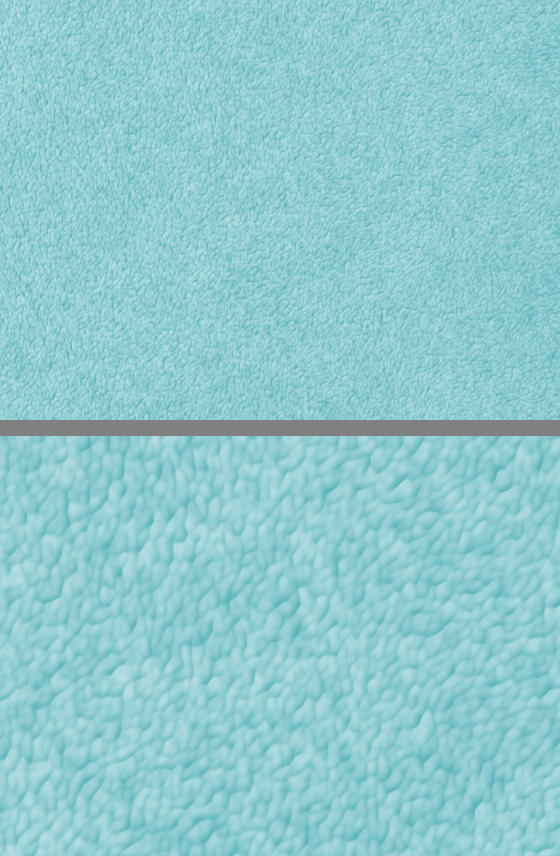
Top, the full canvas; bottom, a detail of the centre.
This texture is drawn by a Shadertoy shader. Its source:

```glsl
#define SHADE vec3(0.47, 0.76, 0.78)
#define LIGHT vec3(0.67, 0.85, 0.87)
#define LOOPS 122.0         // loops per canvas height
#define LOOP_STRETCH 1.3
#define GAP_DEPTH 1.6
#define GAP_SOFTNESS 0.35
#define SIDE_LIGHT 0.85
#define LOOP_VARIETY 0.65
#define CLUMP_CONTRAST 0.28
#define PATCH_CONTRAST 0.22

vec3 hash3(vec2 p) {
    vec3 q = fract(vec3(p.xyx) * vec3(0.1031, 0.1030, 0.0973));
    q += dot(q, q.yxz + 33.33);
    return fract((q.xxy + q.yzz) * q.zyx);
}

// Soft cellular noise with stretched cells, leaning clockwise from vertical.
// Returns squared distance, blended random tone and side lighting.
vec3 softCells(vec2 p, float lean, float stretch, float sharpness) {
    vec2 cell = floor(p);
    float total = 0.0, tone = 0.0, side = 0.0;
    for (int y = -2; y <= 2; y++) {
        for (int x = -2; x <= 2; x++) {
            vec2 id = cell + vec2(x, y);
            vec3 rnd = hash3(id + 17.0);
            vec2 offset = p - id - rnd.xy;
            float angle = lean + 1.1 * (fract(rnd.z * 7.31) - 0.5);
            vec2 along = vec2(sin(angle), cos(angle));
            vec2 across = vec2(along.y, -along.x);
            vec2 d = vec2(dot(offset, across) * stretch, dot(offset, along) / stretch);
            float weight = exp(-sharpness * dot(d, d));
            total += weight;
            tone += weight * rnd.z;
            side += weight * dot(d, vec2(-0.8, 0.6));
        }
    }
    total = max(total, 1e-6);
    return vec3(-log(total) / sharpness, tone / total, side / total);
}

void mainImage(out vec4 fragColor, in vec2 fragCoord) {
    vec2 uv = fragCoord / iResolution.xy;
    vec2 p = fragCoord / iResolution.y;

    // Nap direction drifts from upright at the left to diagonal at the right
    float lean = 0.05 + 0.55 * uv.x
               + 0.12 * sin(5.0 * p.x - 7.0 * p.y + 1.0)
               + 0.15 * sin(17.0 * p.x + 12.0 * p.y);

    // Terry loops, with the gaps limited in depth
    vec2 wobble = 0.0015 * sin(p.yx * vec2(47.0, 39.0) + 2.0 * sin(p * 23.0));
    vec3 loops = softCells((p + wobble) * LOOPS, lean, LOOP_STRETCH, 6.5);
    float gap = GAP_SOFTNESS * (1.0 - exp(-loops.x / GAP_SOFTNESS));
    float pile = GAP_DEPTH * (0.1 - gap)
               + SIDE_LIGHT * loops.z
               + LOOP_VARIETY * (loops.y - 0.5);

    // Clumps of a few loops
    float clumps = softCells(p * 55.0 + 30.0, lean, 1.2, 3.5).y - 0.5;

    // Brushed patches at two scales
    float coarse = softCells(p * 9.0 + 3.0, 1.2, 1.3, 2.5).y - 0.5;
    float medium = softCells(p * 25.0 + 60.0, 1.1, 1.3, 2.5).y - 0.5;
    float patches = PATCH_CONTRAST * (0.55 * coarse + medium);

    // Broad light falling off to the right edge
    float falloff = 0.04 - 0.06 * uv.x - 0.12 * smoothstep(0.8, 1.05, uv.x)
                  + 0.04 * (uv.y - 0.5);

    float tone = 0.47 + pile * mix(1.05, 0.9, uv.x)
               + CLUMP_CONTRAST * clumps + patches + falloff;
    fragColor = vec4(mix(SHADE, LIGHT, clamp(tone, -0.5, 1.4)), 1.0);
}
```
